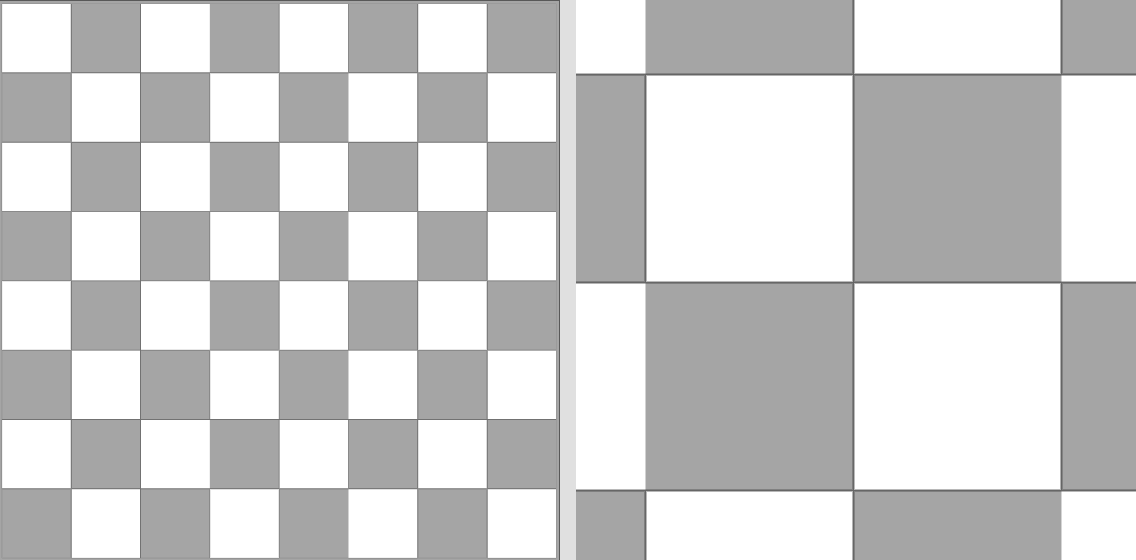
Left: the whole. Right: its middle third, enlarged.
Write a WebGL 2 fragment shader that draws this pattern.

```glsl
#version 300 es
precision highp float;

uniform vec2 u_resolution;
out vec4 fragColor;

const float CELLS = 8.0;
const float CELL_SIZE = 0.1238;
const vec2 BOARD_ORIGIN = vec2(0.0033);
const float LINE_WIDTH = 0.0012;
const float RIM_WIDTH = 0.0014;
const float OUTER_STRENGTH = 0.4;
const float MIDDLE_STRENGTH = 0.75;
const vec3 GREY = vec3(0.647);
const vec3 WHITE = vec3(1.0);
const vec3 LINE_COLOR = vec3(0.26);

// Share of a pixel covered by a band centred at distance zero
float bandCoverage(float dist, float width, float pixel) {
    float high = min(dist + 0.5 * pixel, 0.5 * width);
    float low = max(dist - 0.5 * pixel, -0.5 * width);
    return max(high - low, 0.0) / pixel;
}

// Antialiased square wave: +1 in even cells, -1 in odd cells
vec2 squareWave(vec2 grid, float pixel) {
    vec2 f = fract(grid);
    vec2 edgeDist = min(f, 1.0 - f) * CELL_SIZE;
    vec2 parity = 1.0 - 2.0 * mod(floor(grid), 2.0);
    return parity * clamp(2.0 * edgeDist / pixel, 0.0, 1.0);
}

// Lines are strongest near the sides and faint on the outline
float lineStrength(float index) {
    float fromMiddle = abs(index - 0.5 * CELLS);
    if (fromMiddle > 0.5 * CELLS - 0.5) return OUTER_STRENGTH;
    return fromMiddle < 1.5 ? MIDDLE_STRENGTH : 1.0;
}

// The two uprights beside the centre line skip alternate rows
float uprightGap(float index, float row) {
    float offset = index - 0.5 * CELLS;
    if (abs(abs(offset) - 1.0) > 0.1) return 1.0;
    float drawnParity = offset < 0.0 ? 0.0 : 1.0;
    return abs(mod(row, 2.0) - drawnParity) < 0.5 ? 1.0 : 0.0;
}

void main() {
    vec2 uv = gl_FragCoord.xy / u_resolution;
    float pixel = 1.0 / min(u_resolution.x, u_resolution.y);
    vec2 grid = (uv - BOARD_ORIGIN) / CELL_SIZE;

    // Board mask
    vec2 inset = (0.5 * CELLS - abs(grid - 0.5 * CELLS)) * CELL_SIZE;
    vec2 inside = clamp(inset / pixel + 0.5, 0.0, 1.0);

    // Checker squares
    vec2 wave = squareWave(grid, pixel);
    float white = (0.5 - 0.5 * wave.x * wave.y) * inside.x * inside.y;
    vec3 color = mix(GREY, WHITE, white);

    // Thin lines between the squares
    vec2 index = clamp(floor(grid + 0.5), 0.0, CELLS);
    vec2 dist = (grid - index) * CELL_SIZE;
    float upright = bandCoverage(dist.x, LINE_WIDTH, pixel) * inside.y
        * lineStrength(index.x) * uprightGap(index.x, floor(grid.y));
    float level = bandCoverage(dist.y, LINE_WIDTH, pixel) * inside.x
        * lineStrength(index.y);
    color = mix(color, LINE_COLOR, max(upright, level));

    // Dark rim along the top and right
    vec2 rimDist = 1.0 - 0.5 * RIM_WIDTH - uv;
    float rim = max(bandCoverage(rimDist.x, RIM_WIDTH, pixel),
                    bandCoverage(rimDist.y, RIM_WIDTH, pixel));
    color = mix(color, LINE_COLOR, rim);

    fragColor = vec4(color, 1.0);
}
```
